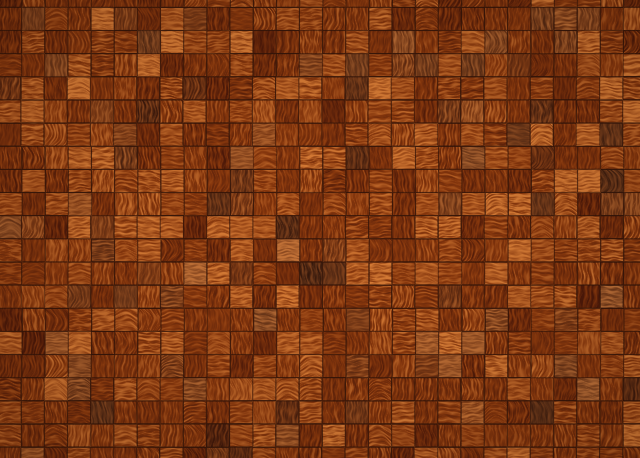
A Shadertoy shader for this texture:

```glsl
const float TILES_ACROSS = 27.65;
const vec2  GRID_OFFSET = vec2(0.07, 0.53);
const float ROW_JITTER = 0.035;
const float JOINT_HALF_WIDTH = 0.03;
const float HORIZONTAL_SHARE = 0.46;
const float CHECKER_BIAS = 0.12;
const float VERTICAL_TONE = 0.41;
const float HORIZONTAL_TONE = 0.68;
const float TONE_SPREAD = 0.36;
const float STRIPE_DEPTH = 0.15;
const float PORE_DEPTH = 0.36;
const float WORN_SHARE = 0.14;
const float TAU = 6.2832;

const vec3 DARK_WOOD  = vec3(0.34, 0.12, 0.035);
const vec3 MID_WOOD   = vec3(0.51, 0.21, 0.05);
const vec3 LIGHT_WOOD = vec3(0.74, 0.41, 0.17);
const vec3 WORN_WOOD  = vec3(0.45, 0.27, 0.15);
const vec3 JOINT      = vec3(0.19, 0.075, 0.03);

vec4 hash4(vec2 p) {
    vec4 q = fract(p.xyxy * vec4(0.1031, 0.1030, 0.0973, 0.1099));
    q += dot(q, q.wzxy + 33.33);
    return fract((q.xxyz + q.yzzw) * q.zywx);
}

// Distance to the nearest scattered point
float cellular(vec2 p) {
    vec2 cell = floor(p);
    float nearest = 2.0;
    for (int y = -1; y <= 1; y++)
        for (int x = -1; x <= 1; x++) {
            vec2 c = cell + vec2(x, y);
            nearest = min(nearest, length(c + hash4(c).xy - p));
        }
    return nearest;
}

// Signed tone variation; g.x runs along the fibres, g.y across them
float woodGrain(vec2 g, vec4 shape, vec4 seed) {
    float along = g.x - 0.5;
    float slant = (shape.x - 0.5) * 0.35;
    float bend = pow(shape.y, 5.0) * 1.1;
    float across = g.y + slant * along + bend * along * along;
    across += 0.025 * sin(along * 9.0 + seed.x * TAU + across * 5.0);

    float frequency = mix(3.5, 7.0, shape.z);
    float phase = seed.y * TAU + 1.3 * sin(across * 8.0 + seed.z * TAU);
    float stripe = sin(across * frequency * TAU + phase);
    stripe += 0.5 * sin(across * 17.0 + along * 2.0 + seed.w * TAU);

    float pore = cellular(vec2(g.x * 2.2, across * 10.0) + seed.xy * 90.0);
    float pores = smoothstep(0.1, 0.75, pore) - 0.55;
    return STRIPE_DEPTH * stripe * mix(0.35, 1.2, shape.w)
         + PORE_DEPTH * pores * mix(0.6, 1.2, seed.z);
}

vec3 woodColor(float tone) {
    vec3 low = mix(DARK_WOOD, MID_WOOD, clamp(tone * 2.0, -0.3, 1.0));
    return mix(low, LIGHT_WOOD, clamp(tone * 2.0 - 1.0, 0.0, 1.2));
}

void mainImage(out vec4 fragColor, in vec2 fragCoord) {
    float pixel = TILES_ACROSS / iResolution.x;
    vec2 p = fragCoord * pixel + GRID_OFFSET;

    // Rows slip slightly against each other
    p.x += (hash4(vec2(floor(p.y), 71.0)).x - 0.5) * 2.0 * ROW_JITTER;
    vec2 cell = floor(p);
    vec2 f = fract(p);
    vec4 look = hash4(cell + 11.0);
    vec4 shape = hash4(cell + 137.0);
    vec4 seed = hash4(cell + 251.0);

    // Fibre direction, loosely alternating
    float checker = mod(cell.x + cell.y, 2.0) * 2.0 - 1.0;
    bool horizontal = look.x < HORIZONTAL_SHARE + CHECKER_BIAS * checker;
    vec2 g = horizontal ? f : f.yx;

    // Tile tone and grain
    float tone = horizontal ? HORIZONTAL_TONE : VERTICAL_TONE;
    tone += (look.y + look.z - 1.0) * TONE_SPREAD;
    tone += woodGrain(g, shape, seed);
    vec3 color = woodColor(tone);

    // Greyed, worn tiles
    float worn = step(look.w, WORN_SHARE) * mix(0.3, 0.65, shape.x);
    color = mix(color, WORN_WOOD * (0.55 + 0.75 * tone), worn);

    // Joints with uneven strength
    vec2 edge = min(f, 1.0 - f);
    vec2 line = 1.0 - smoothstep(JOINT_HALF_WIDTH - 0.5 * pixel,
                                 JOINT_HALF_WIDTH + 0.5 * pixel, edge);
    vec2 strength = mix(vec2(0.45, 0.55), vec2(0.85, 0.95), seed.zw);
    float joint = max(line.x * strength.x, line.y * strength.y);
    color = mix(color, JOINT, joint);

    // Gentle falloff toward the borders
    vec2 centred = fragCoord / iResolution.xy - 0.5;
    color *= 1.05 - 0.35 * dot(centred, centred);
    fragColor = vec4(clamp(color, 0.0, 1.0), 1.0);
}
```
